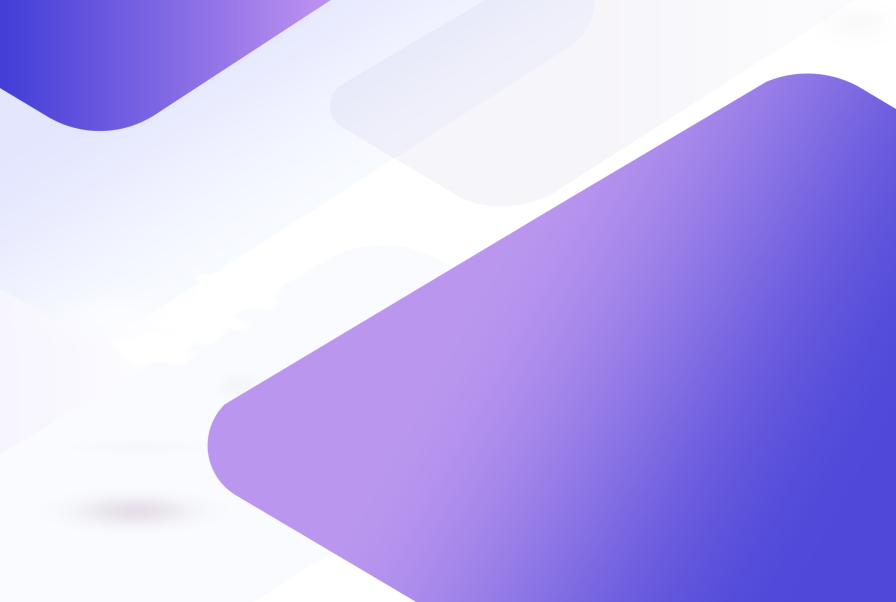
This background is drawn by a Shadertoy shader. Its source:

```glsl
// Overlapping rounded cards on a pale backdrop: two violet gradient cards over
// faint translucent panels, ragged white wisps and soft shadows.
// Each panel is built from wedges with rounded tips, in units of canvas height.

const float ASPECT = 1.4826;                 // width of the layout
const float UP = 1.59, DOWN = -1.571, RIGHT = 0.0, LEFT = 3.16;
const float SHARP = 0.536, BLUNT = 1.03;     // half angles of the card corners
const vec2 SLOPE = vec2(0.54, -0.84);        // normal of the long diagonals

const vec3 WHITE = vec3(1.0);
const vec3 LILAC = vec3(0.730, 0.590, 0.936);
const vec3 INDIGO = vec3(0.310, 0.283, 0.850);
const vec3 DEEP_BLUE = vec3(0.265, 0.245, 0.845);
const vec3 ORCHID = vec3(0.735, 0.565, 0.935);
const vec3 MIST = vec3(0.970, 0.965, 1.0);
const vec3 PERIWINKLE = vec3(0.893, 0.902, 0.996);
const vec3 ICE = vec3(0.970, 0.980, 1.0);
const vec3 FROST = vec3(0.978, 0.986, 1.0);
const vec3 GREY_TINT = vec3(0.966, 0.961, 0.980);
const vec3 SHADOW_TINT = vec3(0.915, 0.885, 0.910);
const int WISPS = 10;

// Signed distance to an endless wedge whose tip is rounded by radius
float corner(vec2 p, vec2 apex, float axis, float halfAngle, float radius) {
    vec2 dir = vec2(cos(axis), sin(axis));
    vec2 edge = vec2(cos(halfAngle), sin(halfAngle));
    vec2 q = p - apex - dir * radius / edge.y;
    q = vec2(dot(q, dir), abs(dir.x * q.y - dir.y * q.x));
    float side = edge.x * q.y - edge.y * q.x;
    return (dot(q, edge) < 0.0 ? length(q) : side) - radius;
}

// Antialiased coverage of a signed distance
float cover(float d) {
    float px = 0.75 / iResolution.y;
    return 1.0 - smoothstep(-px, px, d);
}

// Soft elliptical spot
float glow(vec2 p, vec2 center, vec2 size) {
    vec2 q = (p - center) / size;
    return exp(-dot(q, q));
}

// White horizontal wisps climbing along a diagonal
float wisps(vec2 p) {
    float amount = 0.0;
    for (int i = 0; i < WISPS; i++) {
        float t = float(i) / float(WISPS - 1);
        vec2 center = mix(vec2(0.26, 0.41), vec2(0.46, 0.57), t);
        center.x += 0.03 * sin(float(i) * 4.3);
        vec2 size = vec2(0.065 + 0.02 * sin(float(i) * 2.7), 0.016);
        vec2 q = (p - center) / size;
        q.y += 0.25 * sin(p.x * 90.0 + float(i));
        amount = max(amount, 1.0 - smoothstep(0.75, 1.1, length(q)));
    }
    return amount;
}

vec3 backdrop(vec2 p) {
    vec3 color = mix(MIST, WHITE, smoothstep(0.0, 0.38, p.x));
    float across = dot(p - vec2(0.0, 1.0), SLOPE);

    // Blue panel, fading toward its lower edge
    float panel = max(corner(p, vec2(0.166, 0.425), UP, BLUNT, 0.17),
                      corner(p, vec2(1.071, 1.004), LEFT, 0.55, 0.095));
    color = mix(color, mix(PERIWINKLE, ICE, smoothstep(0.2, 0.58, across)), cover(panel));
    color = mix(color, WHITE, 0.5 * glow(p, vec2(0.185, 0.475), vec2(0.09, 0.03)));

    // Frosted panel at the lower left
    float frost = max(corner(p, vec2(0.633, 0.625), DOWN, BLUNT, 0.19),
                      dot(p - vec2(0.541, 0.077), SLOPE));
    color = mix(color, FROST, cover(frost));
    color = mix(color, WHITE, wisps(p));

    // Translucent grey card
    float grey = max(corner(p, vec2(0.506, 0.824), RIGHT, SHARP, 0.042),
                     corner(p, vec2(0.834, 0.627), UP, 1.02, 0.174));
    vec3 tint = mix(GREY_TINT, WHITE, 0.6 * smoothstep(0.95, 1.4, p.x));
    color *= mix(WHITE, tint, cover(grey));

    // Soft shadows and smudges
    color *= mix(WHITE, SHADOW_TINT, glow(p, vec2(0.222, 0.151), vec2(0.085, 0.022)));
    color *= 1.0 - 0.016 * glow(p, vec2(0.232, 0.257), vec2(0.10, 0.012));
    color *= 1.0 - 0.022 * glow(p, vec2(1.419, 0.961), vec2(0.05, 0.025));
    color *= 1.0 - 0.025 * glow(p, vec2(0.395, 0.360), vec2(0.03, 0.02));
    return color;
}

void mainImage(out vec4 fragColor, in vec2 fragCoord) {
    vec2 p = fragCoord / iResolution.xy * vec2(ASPECT, 1.0);
    vec3 color = backdrop(p);

    // Upper left card, deep blue to orchid
    float small = corner(p, vec2(0.169, 0.752), UP, 1.01, 0.168);
    float smallRamp = clamp((p.x - 0.01) / 0.52, 0.0, 1.0);
    color = mix(color, mix(DEEP_BLUE, ORCHID, smallRamp), cover(small));

    // Large card, lilac to indigo
    float large = max(corner(p, vec2(0.251, 0.260), RIGHT, SHARP, 0.0965),
                      corner(p, vec2(1.336, 0.907), DOWN, BLUNT, 0.175));
    float largeRamp = smoothstep(0.90, 1.65, dot(p - vec2(0.0, 1.0), vec2(0.876, -0.482)));
    color = mix(color, mix(LILAC, INDIGO, largeRamp), cover(large));

    fragColor = vec4(color, 1.0);
}
```
